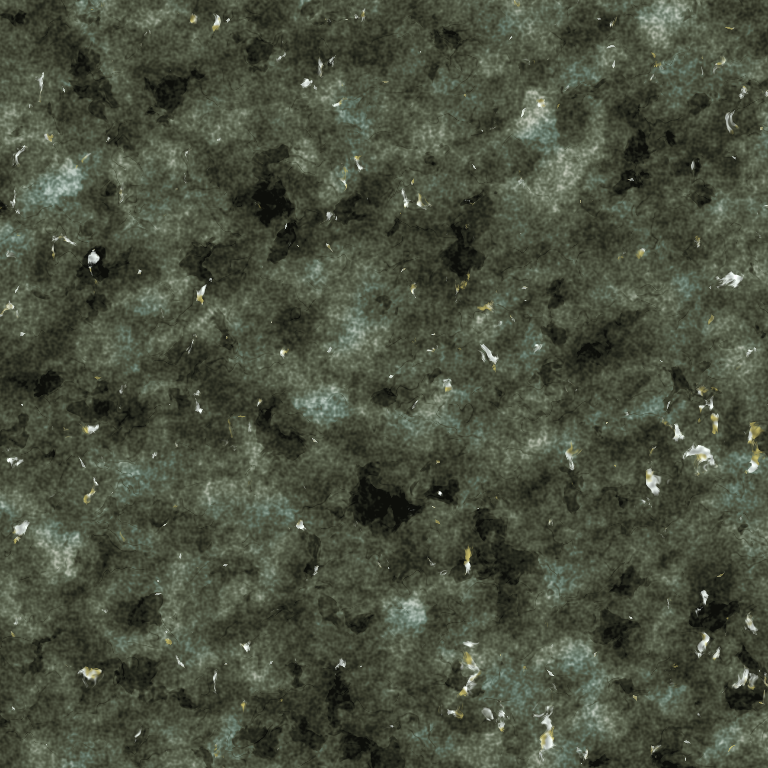
A Shadertoy shader for this texture:

```glsl
const float CLOUD_SCALE = 5.0;
const float GRAIN_SCALE = 22.0;
const float MOTTLE_SCALE = 19.0;
const float DETAIL_SCALE = 105.0;
const float DUST_SCALE = 240.0;
const float BLOT_SCALE = 13.0;
const float FLECK_SCALE = 25.0;
const float CHIP_SCALE = 52.0;
const vec2 CRACK_SCALE = vec2(11.0, 34.0);
const float CRACK_WIDTH = 0.07;
const float CRACK_DEPTH = 0.75;
const float BLOT_DEPTH = 1.5;
const float CHIP_CHANCE = 0.035;

const vec3 BLACK = vec3(0.05, 0.055, 0.04);
const vec3 SHADOW = vec3(0.14, 0.15, 0.11);
const vec3 OLIVE = vec3(0.22, 0.23, 0.17);
const vec3 MOSS = vec3(0.29, 0.31, 0.24);
const vec3 SAGE = vec3(0.36, 0.39, 0.31);
const vec3 MIST = vec3(0.47, 0.51, 0.43);
const vec3 PALE = vec3(0.76, 0.78, 0.72);
const vec3 WHITE = vec3(0.90, 0.93, 0.91);
const vec3 OCHRE = vec3(0.68, 0.64, 0.36);
const vec3 COOL_TINT = vec3(-0.035, 0.005, 0.03);

// Integer hash: two values in 0..1 per lattice cell
vec2 hash2(vec2 cell) {
    uvec2 q = uvec2(ivec2(cell)) * uvec2(1597u, 3812u) + uvec2(7919u, 6271u);
    q = (q ^ (q.yx >> 3u)) * 48271u;
    q = (q ^ (q.yx >> 7u)) * 69621u;
    q ^= q >> 15u;
    return vec2(q & 65535u) / 65535.0;
}

mat2 rotation(float a) {
    return mat2(cos(a), sin(a), -sin(a), cos(a));
}

float cornerSlope(vec2 cell, vec2 offset) {
    float a = 6.2832 * hash2(cell).x;
    return dot(vec2(cos(a), sin(a)), offset);
}

float gradientNoise(vec2 p) {
    vec2 i = floor(p), f = p - i;
    vec2 u = f * f * f * (f * (f * 6.0 - 15.0) + 10.0);
    vec2 e = vec2(1.0, 0.0);
    float low = mix(cornerSlope(i, f), cornerSlope(i + e, f - e), u.x);
    float high = mix(cornerSlope(i + e.yx, f - e.yx), cornerSlope(i + 1.0, f - 1.0), u.x);
    return mix(low, high, u.y);
}

float fbm(vec2 p, int octaves) {
    float sum = 0.0, amplitude = 1.0;
    for (int i = 0; i < octaves; i++) {
        sum += amplitude * gradientNoise(p);
        p = rotation(0.6) * p * 2.03 + 17.3;
        amplitude *= 0.55;
    }
    return sum;
}

// Crystal grains: x = softly blended shade, y = id of the nearest grain
vec2 grains(vec2 p) {
    vec2 cell = floor(p);
    float shade = 0.0, total = 0.0, nearest = 9.0, id = 0.0;
    for (int y = -1; y <= 1; y++)
    for (int x = -1; x <= 1; x++) {
        vec2 c = cell + vec2(x, y);
        vec2 d = c + hash2(c) - p;
        float value = hash2(c + 131.0).x, dist = dot(d, d);
        float weight = exp(-14.0 * dist);
        shade += weight * value;
        total += weight;
        if (dist < nearest) { nearest = dist; id = value; }
    }
    return vec2(shade / total, id);
}

// Fine cleavage lines, turned by a different angle in each grain
float cracks(vec2 p, float id) {
    vec2 q = rotation(-0.2 + 1.5 * (id - 0.5)) * p * CRACK_SCALE;
    float line = abs(gradientNoise(q + 0.4 * gradientNoise(p * 60.0)));
    float presence = smoothstep(-0.15, 0.25, gradientNoise(p * 16.0 + 41.0));
    return presence * (1.0 - smoothstep(0.0, CRACK_WIDTH, line));
}

// Tiny angular chips scattered over a jittered grid
float chips(vec2 p) {
    vec2 cell = floor(p), h = hash2(cell + 300.0), size = hash2(cell + 700.0);
    vec2 d = rotation(6.2832 * size.x) * (p - cell - 0.35 - 0.3 * h);
    d = abs(d) / mix(vec2(0.08, 0.05), vec2(0.28, 0.14), size.y);
    return step(h.x, CHIP_CHANCE) * (1.0 - smoothstep(0.7, 1.2, d.x + d.y));
}

// Tone in standard deviations to stone colour
vec3 stoneColour(float tone) {
    vec3 c = mix(BLACK, SHADOW, smoothstep(-2.7, -1.5, tone));
    c = mix(c, OLIVE, clamp((tone + 1.5) / 0.9, 0.0, 1.0));
    c = mix(c, MOSS, clamp((tone + 0.6) / 0.8, 0.0, 1.0));
    c = mix(c, SAGE, clamp((tone - 0.2) / 0.75, 0.0, 1.0));
    c = mix(c, MIST, clamp((tone - 0.95) / 0.75, 0.0, 1.0));
    return mix(c, PALE, clamp((tone - 1.7) / 1.2, 0.0, 1.0));
}

void mainImage(out vec4 fragColor, in vec2 fragCoord) {
    vec2 p = fragCoord / iResolution.y;
    vec2 warp = vec2(fbm(p * 18.0 + 5.0, 3), fbm(p * 18.0 + 63.0, 3));
    vec2 w = p + 0.016 * warp;

    // Clouds, grains and fine texture
    float cloud = fbm(w * CLOUD_SCALE + 9.0, 3);
    vec2 grain = grains(w * GRAIN_SCALE);
    float tone = 0.22 + 1.7 * cloud + 1.3 * (grain.x - 0.5);
    tone += 1.6 * fbm(rotation(-0.35) * w * MOTTLE_SCALE * vec2(0.8, 1.2), 4);
    tone += 1.2 * fbm(p * DETAIL_SCALE, 2) + 1.0 * gradientNoise(p * DUST_SCALE);
    tone -= CRACK_DEPTH * cracks(w, grain.y);

    // Dark mineral blots
    float blot = -fbm(w * BLOT_SCALE + 80.0, 5) - 0.45 * cloud;
    tone -= BLOT_DEPTH * smoothstep(0.34, 0.48, blot);

    vec3 colour = stoneColour(tone);
    float coolness = smoothstep(-0.1, 0.4, gradientNoise(p * 14.0 + 27.0));
    colour += COOL_TINT * coolness * smoothstep(0.3, 1.5, tone);

    // Bright broken flecks, gathered in clusters
    float cluster = gradientNoise(p * 6.0 + 55.0);
    float fleck = fbm(w * FLECK_SCALE * vec2(1.15, 0.85) + 150.0, 5) + 0.5 * cluster + 0.15 * cloud;
    float glint = max(smoothstep(0.53, 0.75, fleck), 0.8 * chips(w * CHIP_SCALE));
    float rust = smoothstep(-0.05, 0.3, fbm(p * 34.0 + 210.0, 3));
    vec3 glintColour = mix(WHITE, OCHRE, rust) * (1.0 + 0.5 * gradientNoise(p * 130.0));
    colour = mix(colour, glintColour, 0.9 * glint);

    fragColor = vec4(clamp(colour, 0.0, 1.0), 1.0);
}
```
